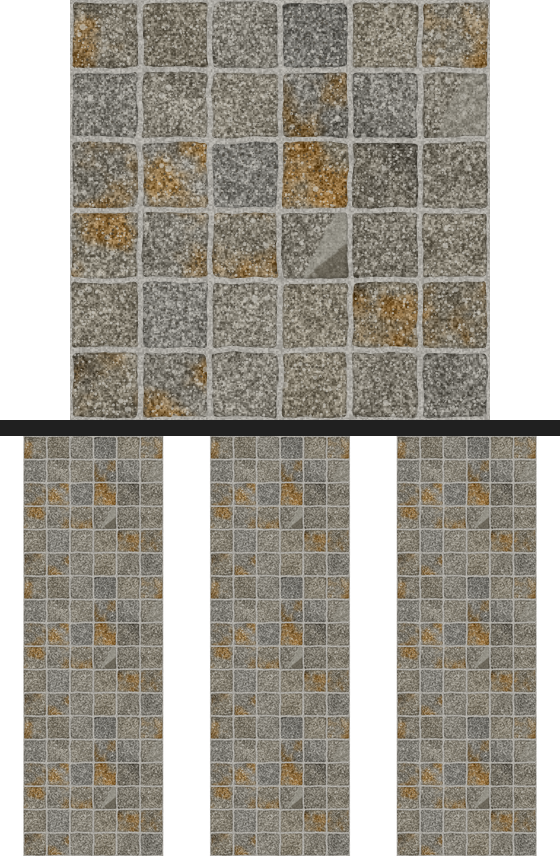
Top, the tile; bottom, the same tile 3 across and 3 down.
Give the GLSL for this texture, as a Shadertoy shader.

```glsl
const float TILES = 6.0;
const vec3 GROUT = vec3(0.68, 0.67, 0.645);
const vec3 COOL_STONE = vec3(0.49, 0.485, 0.465);
const vec3 WARM_STONE = vec3(0.52, 0.49, 0.425);
const vec3 FLECK = vec3(0.78, 0.77, 0.74);
const vec3 PIT = vec3(0.27, 0.25, 0.21);
const vec3 PALE_VEIN = vec3(0.61, 0.60, 0.56);
const vec3 DARK_VEIN = vec3(0.41, 0.39, 0.34);
const vec3 RUST_TINT = vec3(1.04, 0.83, 0.52);

float hash(vec2 p) {
    vec3 h = fract(p.xyx * 0.1031);
    h += dot(h, h.yzx + 33.33);
    return fract((h.x + h.y) * h.z);
}

// Value noise that wraps over the slab; freq is in cells per tile
float noise(vec2 q, float freq, float seed) {
    float period = TILES * freq;
    vec2 i = floor(q * freq), f = fract(q * freq);
    f = f * f * (3.0 - 2.0 * f);
    vec2 a = mod(i, period) + seed, b = mod(i + 1.0, period) + seed;
    return mix(mix(hash(a), hash(vec2(b.x, a.y)), f.x),
               mix(hash(vec2(a.x, b.y)), hash(b), f.x), f.y);
}

float fbm(vec2 q, float freq, float seed) {
    float sum = 0.0, weight = 0.5;
    for (int i = 0; i < 4; i++) {
        sum += weight * noise(q, freq, seed + float(i) * 17.0);
        freq *= 2.0;
        weight *= 0.5;
    }
    return sum / 0.9375;
}

// Coverage of scattered round specks of random size
float specks(vec2 q, float freq, float density, float seed, float px) {
    vec2 base = floor(q * freq);
    float cover = 0.0, blur = 0.7 * px * freq;
    for (int y = -1; y <= 1; y++)
    for (int x = -1; x <= 1; x++) {
        vec2 cell = base + vec2(x, y);
        vec2 id = mod(cell, TILES * freq) + seed;
        vec2 centre = cell + 0.2 + 0.6 * vec2(hash(id + 11.0), hash(id + 47.0));
        float radius = mix(0.12, 0.42, hash(id + 83.0));
        float dist = length(q * freq - centre);
        float dot1 = 1.0 - smoothstep(radius - blur, radius + blur, dist);
        cover = max(cover, dot1 * step(hash(id), density));
    }
    return cover;
}

float roundedBox(vec2 p, vec2 halfSize, float radius) {
    vec2 d = abs(p) - halfSize + radius;
    return length(max(d, 0.0)) + min(max(d.x, d.y), 0.0) - radius;
}

// Tile tone with clouding, rust and dark stains
vec3 stoneColor(vec2 q, vec2 id) {
    vec3 col = mix(COOL_STONE, WARM_STONE, hash(id + 5.0));
    col *= 0.95 + 0.12 * hash(id + 21.0);
    col += 0.16 * (fbm(q, 2.0, 30.0) - 0.5);
    float rust = step(0.76, hash(id + 40.0)) * smoothstep(0.42, 0.72, fbm(q, 1.5, 60.0));
    float dark = step(0.8, hash(id + 71.0)) * smoothstep(0.45, 0.7, fbm(q, 1.5, 90.0));
    col *= mix(vec3(1.0), RUST_TINT, rust);
    return col * (1.0 - 0.26 * dark);
}

// Smooth slanted mineral veins on two tiles along a diagonal
vec4 veins(vec2 q, vec2 id, vec2 uv) {
    vec4 vein = vec4(PALE_VEIN, 0.0);
    float ragged = 0.14 * (fbm(q, 5.0, 120.0) - 0.5);
    for (int i = 0; i < 2; i++) {
        float k = float(i);
        float here = 1.0 - step(0.5, distance(id, vec2(3.0, 2.0) + 2.0 * k));
        float wedge = smoothstep(-0.02, 0.04, uv.x - 0.28 + 0.1 * k - 0.5 * uv.y + ragged);
        float patch1 = smoothstep(-0.02, 0.04, 0.9 * (uv.x - 0.34) - uv.y + ragged);
        vein.rgb = mix(vein.rgb, DARK_VEIN, here * patch1 * (1.0 - k));
        vein.a += here * wedge * (0.85 - 0.3 * k);
    }
    return vein;
}

void mainImage(out vec4 fragColor, in vec2 fragCoord) {
    float px = TILES / iResolution.y;
    vec2 q = (fragCoord - 0.5 * iResolution.xy) * px + 0.5 * TILES;

    // Hand-cut tile outlines
    vec2 wobble = vec2(noise(q, 3.0, 3.0), noise(q, 3.0, 150.0)) - 0.5;
    vec2 chipping = vec2(noise(q, 14.0, 7.0), noise(q, 14.0, 190.0)) - 0.5;
    vec2 w = q + 0.035 * wobble + 0.018 * chipping;
    vec2 id = mod(floor(w), TILES), uv = fract(w);
    float halfSize = 0.456 + 0.01 * hash(id + 13.0);
    float edge = roundedBox(uv - 0.5, vec2(halfSize), 0.05);

    // Stone surface: veins, grain, flecks and pits
    float grain = 0.26 * (noise(q, 26.0, 9.0) - 0.5) + 0.3 * (noise(q, 48.0, 55.0) - 0.5);
    vec4 vein = veins(q, id, uv);
    float rough = 1.0 - 0.75 * vein.a;
    vec3 stone = mix(stoneColor(q, id), vein.rgb, vein.a) + grain * rough;
    stone = mix(stone, FLECK, 0.75 * rough * specks(q, 20.0, 0.24, 200.0, px));
    stone = mix(stone, FLECK, 0.6 * rough * specks(q, 9.0, 0.08, 240.0, px));
    stone = mix(stone, PIT, 0.7 * rough * specks(q, 22.0, 0.16, 280.0, px));
    stone *= 1.0 - 0.16 * smoothstep(-0.05, 0.0, edge);

    // Sandy joints, then the blank margin beside the slab
    vec3 joint = GROUT + 0.2 * (noise(q, 44.0, 320.0) - 0.5);
    vec3 col = mix(stone, joint, smoothstep(-0.7 * px, 0.7 * px, edge));
    float slab = smoothstep(-0.5 * px, 0.5 * px, min(q.x, TILES - q.x));
    fragColor = vec4(mix(vec3(1.0), clamp(col, 0.0, 1.0), slab), 1.0);
}
```
